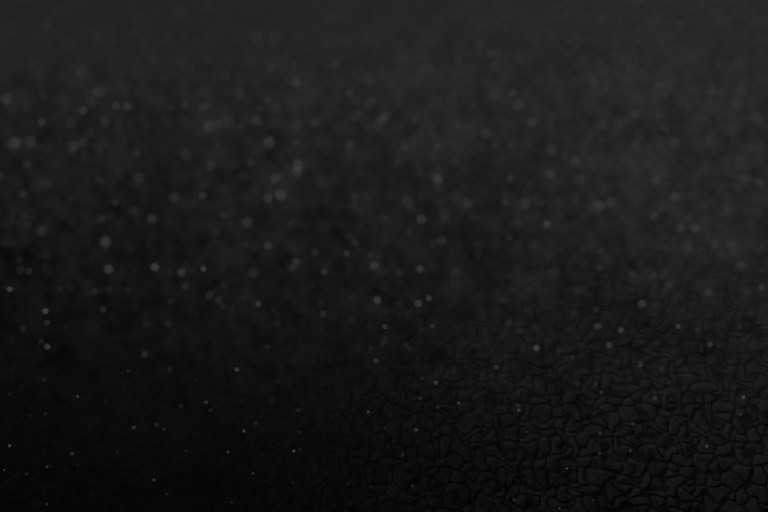
Give the GLSL for this texture, as a Shadertoy shader.

```glsl
// Dark grained leather receding out of focus, with soft specks of light.

float hash(vec2 p) {
    return fract(sin(dot(p, vec2(127.1, 311.7))) * 43758.5453);
}

vec2 hash2(vec2 p) {
    return vec2(hash(p), hash(p + 57.3));
}

float valueNoise(vec2 p) {
    vec2 cell = floor(p);
    vec2 f = fract(p);
    f = f * f * (3.0 - 2.0 * f);
    float low = mix(hash(cell), hash(cell + vec2(1.0, 0.0)), f.x);
    float high = mix(hash(cell + vec2(0.0, 1.0)), hash(cell + 1.0), f.x);
    return mix(low, high, f.y);
}

// Centred noise on turned axes, so that its lattice does not show.
float blotches(vec2 p, float scale) {
    mat2 turn = mat2(0.8, 0.6, -0.6, 0.8);
    float coarse = valueNoise(turn * p * scale);
    return coarse + 0.6 * valueNoise(p * scale * 1.7 + 7.0) - 0.8;
}

// Gap between the two nearest cell centres: zero along a crease.
float creaseGap(vec2 p) {
    vec2 cell = floor(p);
    float nearest = 9.0;
    float second = 9.0;
    for (int j = -1; j <= 1; j++) {
        for (int i = -1; i <= 1; i++) {
            vec2 c = cell + vec2(i, j);
            float d = length(c + 0.1 + 0.8 * hash2(c) - p);
            second = min(second, max(nearest, d));
            nearest = min(nearest, d);
        }
    }
    return second - nearest;
}

// Pebbled height; blur widens the creases and noise breaks them up.
float leatherHeight(vec2 p, float blur) {
    vec2 warp = vec2(valueNoise(p * 1.3), valueNoise(p * 1.3 + 19.0)) - 0.5;
    float gap = creaseGap(p + 1.1 * warp);
    float pebble = smoothstep(-0.05, mix(0.45, 0.9, blur), gap);
    return mix(pebble, valueNoise(p * 1.7 + 5.0), mix(0.4, 0.7, blur));
}

// One grid of round highlights, growing and softening with distance.
float speckLayer(vec2 p, float size, float seed, float pixel) {
    vec2 cell = floor(p / size);
    vec2 key = cell + seed * 31.0;
    vec2 centre = (cell + 0.3 + 0.4 * hash2(key)) * size;
    float depth = smoothstep(0.05, 0.75, centre.y);
    float radius = mix(0.0026, 0.0105, depth) * mix(0.7, 1.1, hash(key + 8.1));
    float soft = max(radius * 0.5, pixel);
    float disc = 1.0 - smoothstep(radius - soft, radius + soft, length(p - centre));
    float rarity = pow(hash(key + 3.7), mix(26.0, 9.0, depth));
    return disc * rarity * mix(0.24, 0.06, depth);
}

// Broad light: bright far edge, dark near-left corner.
float surfaceLight(vec2 p, float across) {
    float slope = p.y * 0.95 + across * 0.2 - 0.06;
    float light = mix(0.026, 0.15, smoothstep(-0.06, 0.92, slope));
    light -= 0.014 * (1.0 - across) * smoothstep(0.2, 0.5, p.y);
    return light + 0.008 * exp(-9.0 * (across - 0.85) * (across - 0.85));
}

void mainImage(out vec4 fragColor, in vec2 fragCoord) {
    vec2 p = fragCoord / iResolution.y;
    float across = fragCoord.x / iResolution.x;
    float pixel = 1.0 / iResolution.y;
    float blur = smoothstep(0.1, 0.65, p.y);
    float light = surfaceLight(p, across);

    // Leather relief, strongest in the near right corner
    vec2 grainPos = vec2(p.x - 0.75, p.y * 1.1) * (1.0 + 0.2 * p.y) * 33.0;
    float height = leatherHeight(grainPos, blur);
    float lit = height - leatherHeight(grainPos + vec2(-0.16, 0.22), blur);
    float side = mix(0.12, 1.0, smoothstep(0.25, 0.9, across));
    float relief = side * mix(1.0, 0.25, blur);
    light += relief * (0.055 * (height - 0.5) + 0.034 * lit);

    // Blurred mottling far away, fine pores close by
    float haze = 1.0 - 0.75 * smoothstep(0.72, 1.0, p.y);
    float strength = haze * mix(0.2, 1.0, smoothstep(0.1, 0.5, p.y));
    light += 0.036 * strength * blotches(p, mix(62.0, 46.0, step(0.0, p.y)));
    light += 0.022 * strength * blotches(p + 3.0, 21.0);
    light += 0.014 * haze * blotches(p + 9.0, 7.0) * (0.4 + 0.6 * blur);
    light += 0.014 * (valueNoise(p * 230.0) - 0.5) * (1.0 - blur);

    // Scattered highlights, fading towards the far edge
    float specks = 0.0;
    for (int i = 0; i < 6; i++) {
        float k = float(i);
        specks += speckLayer(p + vec2(0.013, 0.021) * k, 0.035 + 0.005 * k, k + 1.0, pixel);
    }
    float band = mix(1.0, 0.3, smoothstep(0.76, 0.95, p.y));
    light += specks * band * mix(1.25, 0.75, across);

    fragColor = vec4(vec3(max(light, 0.0)), 1.0);
}
```
